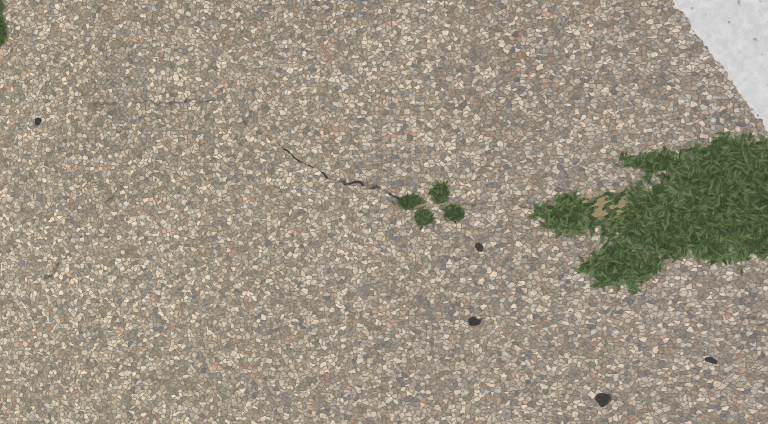
Reproduce this texture procedurally as a WebGL 1 fragment shader.

```glsl
precision highp float;
uniform vec2 u_resolution;

#define STONE_DENSITY 108.0
#define LEAF_CELL 0.019
#define LEAF_LAYERS 5
#define PAVEMENT vec3(0.675, 0.632, 0.579)
#define GROUT vec3(0.47, 0.43, 0.385)
#define PAINT vec3(0.83)
#define LEAF_DARK vec3(0.17, 0.23, 0.12)
#define LEAF_LIGHT vec3(0.47, 0.55, 0.38)
#define STRAW vec3(0.68, 0.60, 0.47)

float hash(vec2 p) {
  vec3 q = fract(vec3(p.xyx) * 0.1031);
  q += dot(q, q.yzx + 33.33);
  return fract((q.x + q.y) * q.z);
}

vec2 hash2(vec2 p) { return vec2(hash(p), hash(p + 57.3)); }

float noise(vec2 p) {
  vec2 i = floor(p), f = fract(p);
  f = f * f * (3.0 - 2.0 * f);
  return mix(mix(hash(i), hash(i + vec2(1, 0)), f.x),
             mix(hash(i + vec2(0, 1)), hash(i + 1.0), f.x), f.y);
}

float fbm(vec2 p) {
  return 0.6 * noise(p) + 0.4 * noise(p * 2.3 + 9.0);
}

// Distance to the line from s.xy to s.zw
float seg(vec2 p, vec4 s) {
  vec2 d = s.zw - s.xy;
  p -= s.xy;
  return length(p - d * clamp(dot(p, d) / dot(d, d), 0.0, 1.0));
}

// Ellipse with center e.xy and radii e.zw, positive inside
float lobe(vec2 p, vec4 e) { return 1.0 - length((p - e.xy) / e.zw); }

// Packed stones with soft grout between them
vec3 aggregate(vec2 q, float blur) {
  vec2 cell = floor(q), id = cell;
  float near = 9.0, second = 9.0;
  for (int j = -1; j <= 1; j++)
    for (int i = -1; i <= 1; i++) {
      vec2 c = cell + vec2(i, j);
      float d = length(q - c - hash2(c)) + 0.25 * hash(c + 31.0);
      if (d < near) { second = near; near = d; id = c; }
      else second = min(second, d);
    }
  float tint = hash(id + 81.0), tone = hash(id + 3.7);
  vec3 stone = PAVEMENT * (0.82 + 0.25 * tone + 0.2 * tone * tone);
  stone += (tint - 0.5) * vec3(0.04, 0.0, -0.04);
  stone = mix(stone, vec3(0.66, 0.54, 0.47), 0.6 * step(0.95, tint));
  stone = mix(stone, vec3(0.44), 0.7 * step(tint, 0.06));
  return mix(GROUT, stone, 0.25 + 0.75 * smoothstep(-0.1, 0.3 + blur, second - near));
}

// Scattered larger stones
vec3 largeStones(vec3 col, vec2 p, float px) {
  vec2 q = p * 34.0, id = floor(q);
  vec2 d = fract(q) - 0.3 - 0.4 * hash2(id);
  float radius = mix(0.08, 0.2, hash(id + 5.0)) * (0.7 + 0.2 * p.x);
  float edge = length(d) + 0.1 * (noise(q * 6.0) - 0.5) - radius;
  float pick = hash(id + 44.0);
  vec3 stone = pick > 0.8 ? vec3(0.83, 0.80, 0.75) : vec3(0.44);
  stone = pick > 0.95 ? vec3(0.68, 0.55, 0.47) : stone;
  return mix(col, stone, 0.75 * step(0.7, pick) * (1.0 - smoothstep(-px, px, edge / 34.0)));
}

// Positive inside the foliage
float plantMask(vec2 p) {
  float m = lobe(p, vec4(1.75, 0.575, 0.23, 0.105));
  m = max(m, lobe(p, vec4(1.56, 0.485, 0.17, 0.10)));
  m = max(m, lobe(p, vec4(1.36, 0.495, 0.10, 0.05)));
  m = max(m, lobe(p, vec4(1.47, 0.375, 0.10, 0.06)));
  m = max(m, lobe(p, vec4(1.72, 0.46, 0.18, 0.085)));
  m = max(m, lobe(p, vec4(1.54, 0.615, 0.085, 0.025)));
  m = max(m, lobe(p, vec4(0.975, 0.523, 0.04, 0.02)));
  m = max(m, lobe(p, vec4(1.04, 0.54, 0.026, 0.032)));
  m = max(m, lobe(p, vec4(1.072, 0.498, 0.03, 0.026)));
  m = max(m, lobe(p, vec4(1.002, 0.487, 0.028, 0.024)));
  m = max(m, lobe(p, vec4(-0.005, 0.95, 0.025, 0.06)));
  return m + 0.7 * (fbm(p * 36.0) - 0.5);
}

// One layer of pointed leaves: x = coverage, y = brightness
vec2 leafLayer(vec2 p, float layer, float px) {
  vec2 q = p / LEAF_CELL + layer * vec2(13.4, 7.7), cell = floor(q), result = vec2(0);
  float size = p.x < 1.2 ? 0.42 : 0.65;
  for (int j = -1; j <= 1; j++)
    for (int i = -1; i <= 1; i++) {
      vec2 id = cell + vec2(i, j), offset = q - id - hash2(id + layer);
      float angle = 6.283 * hash(id + 19.0), c = cos(angle), s = sin(angle);
      vec2 d = mat2(c, -s, s, c) * offset / size;
      float edge = (abs(d.y) - 0.3 * (1.0 - d.x * d.x)) * size * LEAF_CELL;
      float cover = 1.0 - smoothstep(-px, px, edge);
      cover *= step(0.06, plantMask(p - offset * LEAF_CELL));
      result = mix(result, vec2(1.0, hash(id + 71.0) + 0.15 * sign(d.y)), cover);
    }
  return result;
}

void main() {
  float px = 1.0 / u_resolution.y;
  vec2 p = gl_FragCoord.xy / u_resolution * vec2(1.816, 1.0);

  // Pavement, coarser toward the right
  vec2 q = vec2(p.x * (1.0 - 0.1 * p.x), p.y) * STONE_DENSITY;
  q += 0.6 * vec2(noise(q * 1.3), noise(q * 1.3 + 70.0));
  vec3 col = largeStones(aggregate(q, px * STONE_DENSITY * 0.5), p, px);
  col *= 0.89 + 0.08 * fbm(p * 5.0) + 0.18 * noise(p * 230.0);
  col *= mix(vec3(1.03, 1.025, 1.0), vec3(0.97, 0.965, 0.97), p.x / 1.8);

  // Cracks
  vec2 w = p + 0.02 * (vec2(fbm(p * 40.0), fbm(p * 40.0 + 40.0)) - 0.5);
  float crack = seg(w, vec4(0.675, 0.645, 0.723, 0.609));
  crack = min(crack, seg(w, vec4(0.723, 0.609, 0.8, 0.571)));
  crack = min(crack, seg(w, vec4(0.8, 0.571, 0.889, 0.563)));
  crack = min(crack, seg(w, vec4(0.889, 0.563, 0.948, 0.527)));
  float faint = seg(w, vec4(0.225, 0.756, 0.52, 0.763));
  faint = min(faint, seg(w, vec4(0.52, 0.763, 0.675, 0.645)));
  faint = min(faint, seg(w, vec4(0.27, 0.54, 0.11, 0.34)));
  float seam = seg(w, vec4(0.948, 0.525, 1.3, 0.508));
  float broken = smoothstep(0.25, 0.6, noise(p * 60.0));
  col *= 1.0 - (0.2 + 0.4 * broken) * (1.0 - smoothstep(0.0, 0.003 + px, crack));
  col *= 1.0 - 0.25 * broken * (1.0 - smoothstep(0.0, 0.006, faint));
  col = mix(col, GROUT * 0.8, 0.6 * broken * (1.0 - smoothstep(0.001, 0.007, seam)));

  // Dark tar spots
  float tar = lobe(w, vec4(1.121, 0.242, 0.02, 0.013));
  tar = max(tar, lobe(w, vec4(1.427, 0.059, 0.024, 0.014)));
  tar = max(tar, lobe(w, vec4(1.685, 0.147, 0.016, 0.009)));
  tar = max(tar, lobe(w, vec4(1.137, 0.415, 0.011, 0.01)));
  tar = max(tar, lobe(w, vec4(0.095, 0.711, 0.011, 0.008)));
  col = mix(col, vec3(0.2), 0.85 * smoothstep(0.0, 0.3, tar));

  // Worn painted stripe
  float stripe = dot(p - vec2(1.592, 1.0), vec2(0.808, 0.589)) + 0.02 * (fbm(p * 65.0) - 0.5);
  float wear = 0.6 * smoothstep(0.77, 0.87, fbm(p * 55.0));
  col = mix(col, PAINT * (0.94 + 0.12 * fbm(p * 80.0)), smoothstep(-px, px, stripe) * (1.0 - wear));

  // Foliage: shaded base, then leaves from dark to light
  col = mix(col, LEAF_DARK, 0.75 * smoothstep(0.05, 0.4, plantMask(p)));
  for (int i = 0; i < LEAF_LAYERS; i++) {
    float height = float(i) / float(LEAF_LAYERS);
    vec2 leaf = leafLayer(p, float(i), px);
    vec3 green = mix(LEAF_DARK, LEAF_LIGHT, clamp(0.3 * height + 0.8 * leaf.y, 0.0, 1.0));
    col = mix(col, green, leaf.x * (0.9 - 0.4 * height));
  }

  // Dry stems
  float dry = smoothstep(0.0, 0.5, lobe(w, vec4(1.425, 0.515, 0.085, 0.045)));
  float strands = smoothstep(0.4, 0.65, noise(mat2(45, -70, 70, 150) * p));
  float stem = 1.0 - smoothstep(0.001, 0.003 + px, seg(w, vec4(0.98, 0.515, 1.06, 0.518)));
  col = mix(col, STRAW, max(0.8 * dry * strands, 0.7 * stem));

  gl_FragColor = vec4(col, 1.0);
}
```
